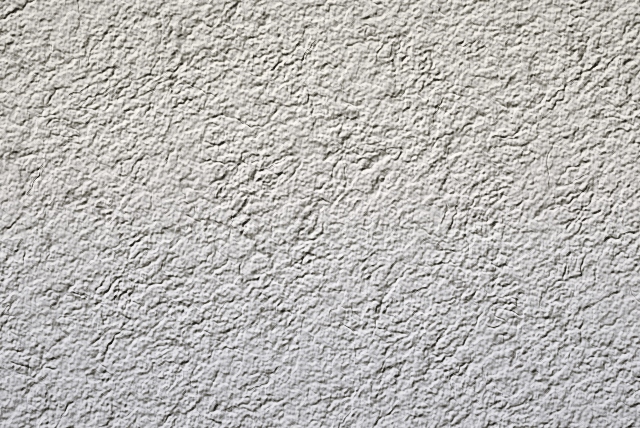
Reproduce this texture procedurally as a Shadertoy shader.

```glsl
// Rough trowelled stucco: a height field of sharp-edged crumbs, round grains and
// broken ragged grooves, lit at a low angle by comparing heights on both sides
// of each point. Tones run from olive shadow to near white, warmer at the top.

const vec2  LIGHT_DIR      = vec2(-0.5, 0.866);
const float LIGHT_STEP     = 0.0025;  // half distance between compared heights
const float RELIEF         = 2.4;     // contrast of the lit slopes
const float CRUMB_HEIGHT   = 0.62;
const float GRAIN_HEIGHT   = 0.60;
const float GRAIN_COUNT    = 112.0;   // grains per canvas height
const float GRIT_HEIGHT    = 0.60;
const float GROOVE_WIDTH   = 0.0040;
const float GROOVE_DEPTH   = 0.85;
const float GROOVE_SHADE   = 0.65;    // darkening inside the grooves
const float MID_TONE       = 0.772;
const float SHADOW_RANGE   = 0.22;
const float HIGHLIGHT_RANGE = 0.21;
const vec3  SHADOW_TINT    = vec3(1.04, 1.00, 0.86);
const vec3  LIT_TINT       = vec3(1.005, 0.997, 0.995);
const vec3  TOP_TINT       = vec3(1.02, 1.01, 0.985);
const vec3  BOTTOM_TINT    = vec3(0.97, 0.975, 1.00);

// Two random values from 0 to 1 for a lattice cell, from an integer hash.
vec2 hash2(vec2 cell) {
    uvec2 q = uvec2(ivec2(cell) + 32768);
    uint h = q.x * 1597334677u ^ q.y * 3812015801u;
    h = (h ^ (h >> 15)) * 2246822519u;
    h = (h ^ (h >> 13)) * 3266489917u;
    h ^= h >> 16;
    return vec2(h & 65535u, h >> 16) / 65535.0;
}

vec2 cellGradient(vec2 cell) {
    float angle = hash2(cell).x * 6.28318;
    return vec2(cos(angle), sin(angle));
}

float gradientNoise(vec2 p) {
    vec2 i = floor(p), f = p - i;
    vec2 u = f * f * f * (f * (f * 6.0 - 15.0) + 10.0);
    vec2 e = vec2(1.0, 0.0);
    float a = dot(cellGradient(i), f);
    float b = dot(cellGradient(i + e.xy), f - e.xy);
    float c = dot(cellGradient(i + e.yx), f - e.yx);
    float d = dot(cellGradient(i + 1.0), f - 1.0);
    return mix(mix(a, b, u.x), mix(c, d, u.x), u.y);
}

vec2 rotate(vec2 p, float angle) {
    float c = cos(angle), s = sin(angle);
    return vec2(c * p.x + s * p.y, c * p.y - s * p.x);
}

// Rounded grains: height falls with distance to the nearest scattered point.
float grains(vec2 p) {
    vec2 i = floor(p), f = p - i;
    float nearest = 2.0;
    for (int y = -1; y <= 1; y++)
    for (int x = -1; x <= 1; x++) {
        vec2 cell = vec2(x, y);
        vec2 d = cell + hash2(i + cell) - f;
        nearest = min(nearest, dot(d, d));
    }
    return 1.0 - sqrt(nearest);
}

// Irregular flat crumbs with steep edges.
float crumbs(vec2 p) {
    vec2 q = rotate(p, 0.6) * vec2(0.8, 1.1);
    float n = gradientNoise(q * 29.0 + 7.7)
            + 0.65 * gradientNoise(rotate(q, 0.9) * 60.0 + 31.7)
            + 0.45 * gradientNoise(rotate(q, 2.0) * 112.0 + 67.2);
    return smoothstep(-0.2, 0.12, n);
}

// Broken lines along the zero contours of stretched noise.
float grooveLayer(vec2 p, float angle, vec2 scale, float seed) {
    float contour = gradientNoise(rotate(p, angle) * scale + seed);
    float width = GROOVE_WIDTH * scale.y * 0.8;
    float line = exp(-contour * contour / (width * width));
    float presence = gradientNoise(p * 11.0 + seed * 1.7)
                   + 0.5 * gradientNoise(p * 4.0 - seed);
    return line * smoothstep(-0.02, 0.25, presence);
}

float grooves(vec2 p) {
    vec2 bend = vec2(gradientNoise(p * 5.0 + 3.1), gradientNoise(p * 5.0 + 57.4));
    vec2 r = rotate(p, 0.4) * 62.0;
    vec2 ragged = vec2(gradientNoise(r + 11.3), gradientNoise(r + 83.9));
    vec2 q = p + 0.06 * bend + 0.009 * ragged;
    float diagonal = grooveLayer(q, 0.80, vec2(9.0, 21.0), 19.3);
    float shallow  = grooveLayer(q, 0.25, vec2(13.0, 27.0), 71.6);
    float curly    = grooveLayer(q, 1.20, vec2(14.0, 19.0), 43.2);
    return max(diagonal, max(0.8 * shallow, 0.6 * curly));
}

float surface(vec2 p) {
    return CRUMB_HEIGHT * crumbs(p)
         + GRAIN_HEIGHT * grains(rotate(p, 0.35) * GRAIN_COUNT)
         + GRIT_HEIGHT * gradientNoise(rotate(p, 1.0) * 95.0 + 23.8);
}

void mainImage(out vec4 fragColor, in vec2 fragCoord) {
    vec2 uv = fragCoord / iResolution.xy;
    vec2 p = fragCoord / iResolution.y;

    // Slope toward the light, with smoother and rougher patches.
    vec2 offset = LIGHT_DIR * LIGHT_STEP;
    float grooveNear = grooves(p + offset);
    float grooveFar = grooves(p - offset);
    float roughness = 1.0 + 0.5 * gradientNoise(p * 7.0 + 5.5);
    float slope = (surface(p - offset) - surface(p + offset)) * roughness
                + GROOVE_DEPTH * (grooveNear - grooveFar);
    float light = RELIEF * slope - GROOVE_SHADE * 0.5 * (grooveNear + grooveFar);

    // Long shadow tail, soft limit on highlights.
    float tone = MID_TONE + SHADOW_RANGE * min(light, 0.0)
               + HIGHLIGHT_RANGE * (1.0 - exp(-0.9 * max(light, 0.0)));
    tone = max(tone, 0.12 + 0.25 * tone);

    // Shadow colour, wall gradient and darker corners.
    vec3 color = tone * mix(SHADOW_TINT, LIT_TINT, smoothstep(0.2, 0.75, tone));
    color *= mix(BOTTOM_TINT, TOP_TINT, smoothstep(0.0, 0.9, uv.y));
    vec2 corner = uv - vec2(0.5, 0.55);
    color *= 1.025 - 0.16 * dot(corner, corner);
    fragColor = vec4(clamp(color, 0.0, 1.0), 1.0);
}
```
